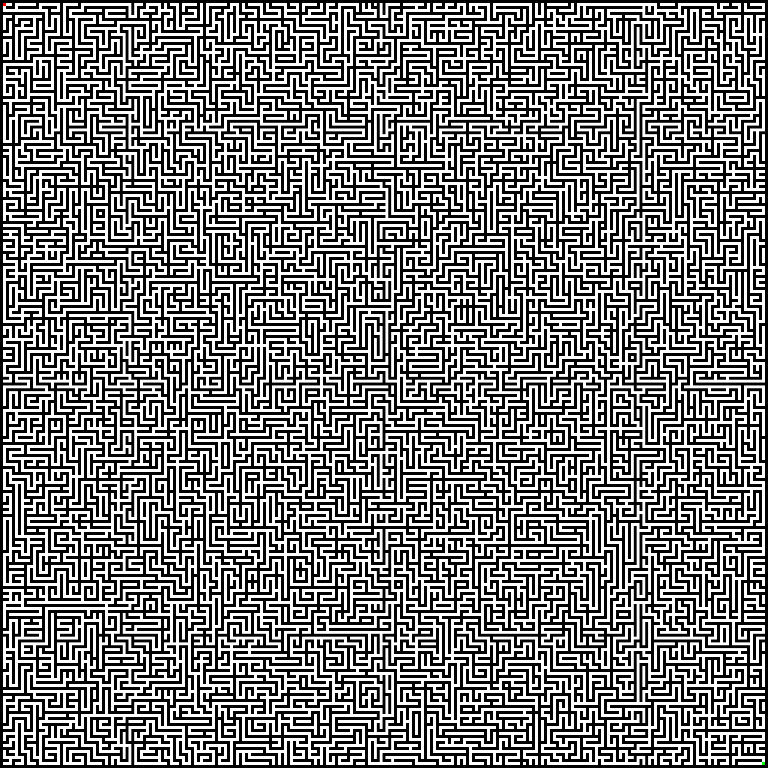
A Shadertoy shader for this pattern:

```glsl
// A dense square maze: white corridors between black walls of equal width.
// Every second lattice post (an anchor) claims one wall towards a random side;
// the hub posts in between join their claims into bars, corners and forks.

const int   CELLS     = 128;            // corridor cells along one side
const int   UNITS     = 2 * CELLS + 1;  // wall and corridor units along one side
const float SOFTNESS  = 0.08;           // width of the edge blend, in pixels
const float BEND_RATE = 0.28;           // share of singly claimed hubs that turn
const float STUB_RATE = 0.17;           // share of unclaimed hubs with a single arm
const uint  SEED      = 29u;

const vec3 WALL_COLOR  = vec3(0.0);
const vec3 FLOOR_COLOR = vec3(1.0);
const vec3 START_COLOR = vec3(1.0, 0.0, 0.0);
const vec3 EXIT_COLOR  = vec3(0.0, 1.0, 0.0);

// Integer hash of a lattice point and a channel number
uint hash(ivec2 p, uint channel) {
    uint h = uint(p.x) * 73856093u ^ uint(p.y) * 19349663u ^ (channel + SEED) * 83492791u;
    h = (h ^ (h >> 16)) * 0x7feb352du;
    h = (h ^ (h >> 15)) * 0x846ca68bu;
    return h ^ (h >> 16);
}

float hash01(ivec2 p, uint channel) {
    return float(hash(p, channel) >> 8) / 16777216.0;
}

// Sides are numbered 0 to 3: right, up, left, down
ivec2 sideVector(int side) {
    int way = side < 2 ? 1 : -1;
    return (side & 1) == 0 ? ivec2(way, 0) : ivec2(0, way);
}

int randomSide(ivec2 post, uint channel) {
    return int(hash(post, channel) >> 30);
}

int sideBit(int side) {
    return 1 << (side & 3);
}

// Bit mask of the sides on which a hub post has a wall
int hubArms(ivec2 hub) {
    int arms = 0, claims = 0, claimedSide = 0;
    for (int side = 0; side < 4; side++) {
        if (randomSide(hub + sideVector(side), 0u) == ((side + 2) & 3)) {
            arms |= sideBit(side);
            claimedSide = side;
            claims++;
        }
    }
    bool onFrame = any(equal(hub, ivec2(0))) || any(equal(hub, ivec2(CELLS)));
    if (onFrame || claims > 1) return arms;

    // A single claim is continued straight on or round a corner
    if (claims == 1) {
        int turn = 2;
        if (hash01(hub, 1u) < BEND_RATE) turn = hash01(hub, 2u) < 0.5 ? 1 : 3;
        return arms | sideBit(claimedSide + turn);
    }

    // Without a claim the hub lays a free bar, sometimes only half of it
    int side = randomSide(hub, 3u);
    int opposite = hash01(hub, 4u) < STUB_RATE ? 0 : sideBit(side + 2);
    return sideBit(side) | opposite;
}

// Posts are even-even units, cells odd-odd, and edges lie between them
bool isWall(ivec2 unit) {
    if (any(lessThan(unit, ivec2(1))) || any(greaterThan(unit, ivec2(UNITS - 2)))) return true;
    ivec2 parity = unit & 1;
    if (parity.x == parity.y) return parity.x == 0;

    // One end of every edge is a hub: the post with an odd coordinate sum
    ivec2 post = (unit - parity) / 2;
    int side = parity.y;
    if (((post.x + post.y) & 1) == 0) {
        post += parity;
        side += 2;
    }
    return (hubArms(post) & sideBit(side)) != 0;
}

vec3 unitColor(ivec2 unit) {
    if (unit == ivec2(1, UNITS - 2)) return START_COLOR;
    if (unit == ivec2(UNITS - 2, 1)) return EXIT_COLOR;
    return isWall(unit) ? WALL_COLOR : FLOOR_COLOR;
}

void mainImage(out vec4 fragColor, in vec2 fragCoord) {
    float unitsPerPixel = float(UNITS) / min(iResolution.x, iResolution.y);
    vec2 position = fragCoord * unitsPerPixel - 0.5;

    // Blend neighbouring units over a narrow band at their shared edges
    ivec2 unit = ivec2(floor(position));
    float band = SOFTNESS * unitsPerPixel;
    vec2 blend = clamp((fract(position) - 0.5) / band + 0.5, 0.0, 1.0);
    vec3 lower = mix(unitColor(unit), unitColor(unit + ivec2(1, 0)), blend.x);
    vec3 upper = mix(unitColor(unit + ivec2(0, 1)), unitColor(unit + ivec2(1, 1)), blend.x);
    fragColor = vec4(mix(lower, upper, blend.y), 1.0);
}
```
